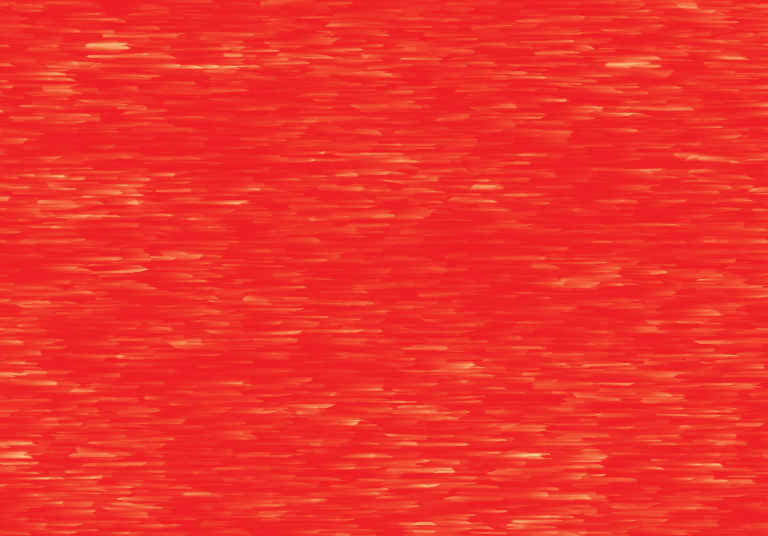
Write a WebGL 1 fragment shader that draws this texture.

```glsl
precision highp float;
// Dry-brush texture: bright, fibrous horizontal strokes on a flat red ground.
// Jittered grids of many sizes each hold one stroke per cell; a stroke swells
// from a faint tail to an abrupt ragged end, and fine line noise splits it.

uniform vec2 u_resolution;

// Colours, from the ground to the brightest bristle marks
const vec3 GROUND = vec3(0.928, 0.112, 0.138);
const vec3 ORANGE = vec3(0.948, 0.320, 0.200);
const vec3 PEACH = vec3(0.965, 0.560, 0.360);
const vec3 CREAM = vec3(0.980, 0.780, 0.540);

// Sizes are fractions of the canvas width
const int LAYERS = 16;
const vec2 CELL_MIN = vec2(0.070, 0.008);
const vec2 CELL_MAX = vec2(0.190, 0.026);
const vec2 FIBRE_FREQ = vec2(14.0, 330.0);
const vec2 PATCH_FREQ = vec2(6.0, 17.0);
const float END_SOFTNESS = 0.0022;
const float MAX_TILT = 0.035;
const float STROKE_STRENGTH = 0.72;
const float GRAIN_STRENGTH = 0.07;
const float FLIPPED_SHARE = 0.22;

float hash(vec2 p) {
  vec3 q = fract(p.xyx * 0.1031);
  q += dot(q, q.yzx + 33.33);
  return fract((q.x + q.y) * q.z);
}

float valueNoise(vec2 p) {
  vec2 cell = floor(p);
  vec2 f = fract(p);
  f = f * f * (3.0 - 2.0 * f);
  float low = mix(hash(cell), hash(cell + vec2(1.0, 0.0)), f.x);
  float high = mix(hash(cell + vec2(0.0, 1.0)), hash(cell + 1.0), f.x);
  return mix(low, high, f.y);
}

// Brightness of the stroke that one layer lays at p
float strokeLayer(vec2 p, float layer) {
  float seed = layer * 37.0 + 11.0;
  vec2 size = mix(CELL_MIN, CELL_MAX, vec2(hash(vec2(seed, 3.0)), hash(vec2(seed, 7.0))));

  // Rows slide sideways independently so that the columns never line up
  vec2 g = p / size;
  g.y += hash(vec2(seed, 13.0));
  g.x += 8.0 * hash(vec2(floor(g.y), seed));
  vec2 id = floor(g) + seed;
  vec2 q = fract(g);

  // Random traits of this stroke
  float strength = hash(id + 5.0);
  float tilt = MAX_TILT * (2.0 * hash(id + 19.0) - 1.0);
  float start = 0.30 * hash(id + 29.0);
  float end = 0.68 + 0.30 * hash(id + 41.0);
  float halfHeight = 0.20 + 0.18 * hash(id + 53.0);
  float centre = 0.42 + 0.16 * hash(id + 61.0);
  float slant = 0.16 * (hash(id + 71.0) - 0.5);
  if (hash(id + 83.0) < FLIPPED_SHARE) q.x = 1.0 - q.x;

  // Bristle lines follow the tilt of the stroke
  vec2 along = vec2(p.x, p.y + tilt * p.x);
  float fibre = valueNoise(along * FIBRE_FREQ + id * 3.7);
  fibre = smoothstep(0.20, 0.90, fibre);

  // Faint tail, ragged abrupt end, feathered sides
  float across = (q.y - centre) / halfHeight;
  end += slant * across - 0.09 * (1.0 - fibre);
  float t = clamp((q.x - start) / (end - start), 0.0, 1.0);
  float body = pow(t, 1.6);
  body *= 1.0 - smoothstep(-END_SOFTNESS, END_SOFTNESS, (q.x - end) * size.x);
  float sides = 1.0 - smoothstep(0.30, 1.0, abs(across));
  return strength * strength * body * sides * (0.12 + 0.88 * fibre);
}

vec3 paintColour(float light) {
  vec3 colour = mix(GROUND, ORANGE, clamp(light / 0.5, 0.0, 1.0));
  colour = mix(colour, PEACH, clamp((light - 0.5) / 0.5, 0.0, 1.0));
  return mix(colour, CREAM, clamp((light - 1.0) / 0.5, 0.0, 1.0));
}

void main() {
  vec2 p = gl_FragCoord.xy / u_resolution.x;

  // Gentle waviness of the brush path
  p.y += 0.003 * (valueNoise(p * vec2(9.0, 22.0)) - 0.5);

  float light = 0.0;
  for (int i = 0; i < LAYERS; i++) {
    light += STROKE_STRENGTH * strokeLayer(p, float(i));
  }

  // Broad areas of denser and thinner paint
  float patches = valueNoise(p * PATCH_FREQ + 4.3);
  light *= mix(0.45, 1.50, patches);

  // Faint streaks in the ground itself
  float grain = valueNoise(p * vec2(11.0, 240.0) + 91.0);
  light += GRAIN_STRENGTH * grain * grain * (0.4 + patches);

  gl_FragColor = vec4(paintColour(light), 1.0);
}
```
